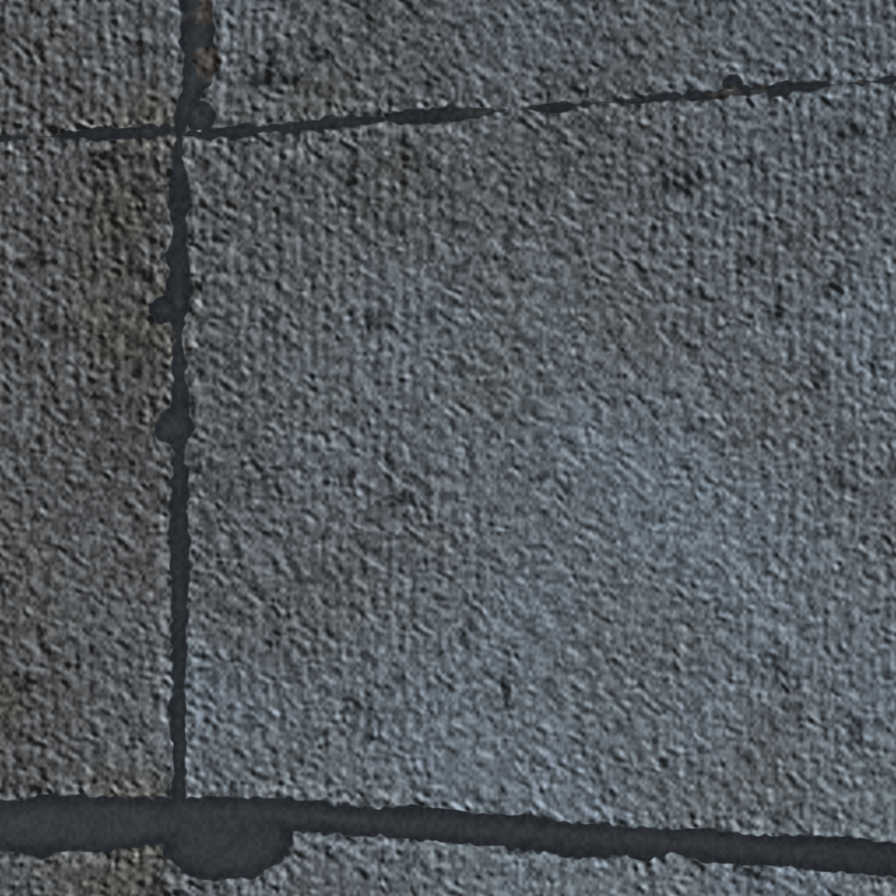
Reproduce this texture procedurally as a WebGL 1 fragment shader.

```glsl
precision highp float;
// Weathered grey stone blocks with tooled, grainy faces and dark recessed mortar joints.
uniform vec2 u_resolution;

float hash(vec2 p) {
  vec3 q = fract(vec3(p.xyx) * 0.1031);
  q += dot(q, q.yzx + 33.33);
  return fract((q.x + q.y) * q.z);
}

float noise(vec2 p) {
  vec2 i = floor(p), f = fract(p);
  f = f * f * (3.0 - 2.0 * f);
  return mix(mix(hash(i), hash(i + vec2(1.0, 0.0)), f.x),
             mix(hash(i + vec2(0.0, 1.0)), hash(i + vec2(1.0, 1.0)), f.x), f.y);
}

float fbm(vec2 p) {
  float sum = 0.0, amp = 0.5;
  for (int i = 0; i < 4; i++) {
    sum += amp * noise(p);
    p = mat2(1.6, 1.2, -1.2, 1.6) * p + 17.3;
    amp *= 0.5;
  }
  return sum / 0.9375;
}

// Approximate signed distance to the joints, negative inside the mortar.
float jointDistance(vec2 p) {
  // Upright joint, wider and shifted above the upper course line
  float top = smoothstep(0.84, 0.93, p.y);
  float upright = abs(p.x - 0.2 - 0.021 * top) - 0.0095 - 0.008 * top;
  upright = max(upright, 0.08 - p.y);

  // Thin, rising upper joint
  float rise = p.x < 0.2 ? 0.845 + 0.05 * p.x : 0.85 + 0.078 * (p.x - 0.22);
  float upper = abs(p.y - rise) - mix(0.0075, 0.004, smoothstep(0.3, 0.55, p.x));
  upper += 0.004 * (1.0 - smoothstep(0.12, 0.19, p.x));

  // Broad, falling lower joint with a spill of mortar
  float fall = max(p.x - 0.3, 0.0);
  float bed = mix(0.047, 0.072, smoothstep(0.1, 0.3, p.x)) - 0.068 * fall;
  float lower = max(p.y - 0.111 + 0.076 * fall, bed - p.y);
  float spill = (length((p - vec2(0.255, 0.062)) / vec2(0.075, 0.045)) - 1.0) * 0.045;

  // Chipped corners along the joints
  float chips = min(length(p - vec2(0.193, 0.523)) - 0.022,
                    length(p - vec2(0.184, 0.654)) - 0.012);
  chips = min(chips, length(p - vec2(0.816, 0.907)) - 0.009);
  chips = min(chips, length(p - vec2(0.222, 0.87)) - 0.019);
  return min(min(min(upright, upper), min(lower, spill)), chips);
}

void main() {
  vec2 uv = gl_FragCoord.xy / u_resolution;
  float pixel = 1.0 / min(u_resolution.x, u_resolution.y);

  // Ragged joint outline
  float ragged = (fbm(uv * 24.0) - 0.5) * 0.018 + (noise(uv * 130.0) - 0.5) * 0.005;
  float d = jointDistance(uv) + ragged;
  float mortarMask = 1.0 - smoothstep(-1.2 * pixel, 1.2 * pixel + 0.001, d);
  float rim = smoothstep(0.0, 0.004, d) * (1.0 - smoothstep(0.006, 0.025, d));

  // Short grain strokes that fall to the right, lit across their length
  vec2 g = vec2(dot(uv, vec2(0.8, -0.6)) * 105.0, dot(uv, vec2(0.6, 0.8)) * 165.0) + 60.0;
  g += 1.1 * vec2(noise(uv * 60.0), noise(uv * 60.0 + 40.0));
  float relief = noise(g) - noise(g + vec2(0.1, 0.85));
  float speck = noise(uv * vec2(255.0, 205.0) + 9.0) - 0.5;
  float grain = 0.25 * relief + 0.2 * speck;

  // Upright tooling grooves, fading in and out
  float groove = sin(6.2832 * (uv.x * 72.0 + 0.7 * noise(uv * vec2(9.0, 24.0))));
  float tooled = smoothstep(0.3, 0.7, noise(uv * 5.0 + 3.0)) * (0.6 + 0.6 * uv.y);
  grain += 0.05 * groove * tooled;

  // Broad light: dim left and upper blocks, paler lower right
  float patches = fbm(uv * 5.0 + 7.0) - 0.5;
  float leftBlock = 1.0 - smoothstep(0.17, 0.21, uv.x);
  float pale = smoothstep(0.15, 0.65, uv.x) * (1.0 - smoothstep(0.25, 0.85, uv.y));
  float light = 0.36 + 0.045 * pale - 0.035 * leftBlock + 0.11 * patches;
  light -= 0.025 * smoothstep(0.6, 0.95, uv.y) * smoothstep(0.3, 0.7, uv.x);
  light += grain * (1.0 + 0.35 * rim) + 0.025 * rim;

  // Sparse dark pits and worn hollows
  float pits = smoothstep(0.78, 0.96, noise(uv * vec2(46.0, 34.0) + 21.0));
  light -= 0.13 * pits * smoothstep(0.4, 0.65, noise(uv * 9.0));
  light = clamp(light, 0.1, 0.72);

  // Cool blue faces with faint brown stains
  float cool = clamp(0.5 + 0.4 * pale - 0.5 * leftBlock + 1.2 * patches, 0.0, 1.0);
  vec3 stone = light * mix(vec3(0.98, 1.0, 1.02), vec3(0.92, 1.01, 1.09), cool);
  float stain = smoothstep(0.52, 0.72, fbm(uv * vec2(7.0, 9.0) + 31.0));
  stone *= mix(vec3(1.0), vec3(0.96, 0.93, 0.87), stain * (0.3 + 0.5 * leftBlock));

  // Smooth mortar, darkest under the block edges, with rusty crumbs
  float depth = smoothstep(0.0, 0.018, -d);
  vec3 mortar = mix(vec3(0.145, 0.16, 0.175), vec3(0.205, 0.222, 0.24), depth);
  mortar += 0.045 * (fbm(uv * 24.0) - 0.5) + 0.05 * speck;
  float crumbs = smoothstep(0.55, 0.75, noise(uv * 48.0 + 5.0)) * smoothstep(0.83, 0.95, uv.y);
  mortar = mix(mortar, vec3(0.29, 0.265, 0.24) + grain, 0.7 * crumbs);

  gl_FragColor = vec4(mix(stone, mortar, mortarMask), 1.0);
}
```
